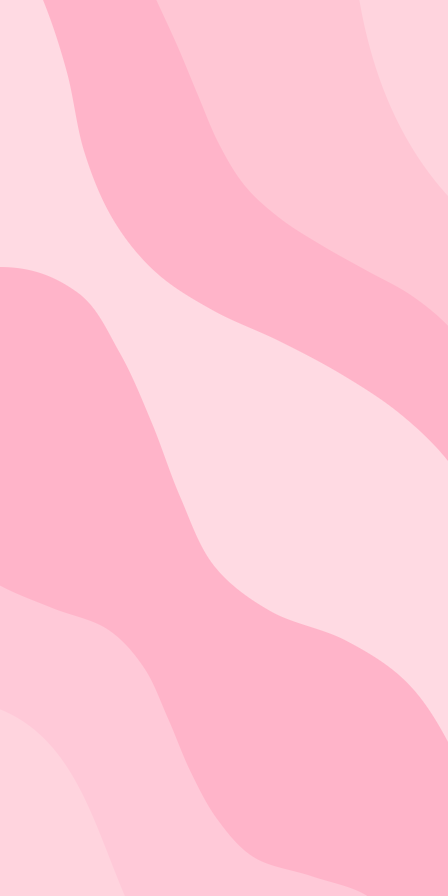
Reproduce this background procedurally as a Shadertoy shader.

```glsl
// Flat pink waves flowing diagonally from the upper left to the lower right.
// Each wave edge is a height curve across a 45 degree frame: smooth splines
// for the long edges, low order polynomials for the two corner shapes.

#define PINK        vec3(1.0, 0.706, 0.788)
#define BLUSH       vec3(1.0, 0.855, 0.890)
#define ROSE_TOP    vec3(1.0, 0.776, 0.831)
#define ROSE_BOTTOM vec3(1.0, 0.788, 0.847)
#define CORNER      vec3(1.0, 0.831, 0.871)
#define EDGE_SOFT   1.0   // edge width in screen pixels

const int KNOTS = 12;     // ten on the curve, one guide beyond each end

// Catmull-Rom curve with evenly spaced knots from start to end
float waveHeight(float along, float start, float end, float knots[KNOTS]) {
    float spans = float(KNOTS - 3);
    float s = clamp((along - start) / (end - start), 0.0, 1.0) * spans;
    int i = int(min(floor(s), spans - 1.0));
    float t = s - float(i);
    float a = knots[i], b = knots[i + 1], c = knots[i + 2], d = knots[i + 3];
    return b + 0.5 * t * (c - a + t * (2.0 * a - 5.0 * b + 4.0 * c - d
             + t * (3.0 * (b - c) + d - a)));
}

// Antialiased coverage of the side where side is positive
float coverage(float side) {
    float slope = length(vec2(dFdx(side), dFdy(side)));
    return clamp(0.5 + side / max(slope * EDGE_SOFT, 1e-6), 0.0, 1.0);
}

void mainImage(out vec4 fragColor, in vec2 fragCoord) {
    // Canvas is 1 wide and 2 tall, measured down from the top
    vec2 uv = fragCoord / iResolution.xy;
    vec2 p = vec2(uv.x, 2.0 * (1.0 - uv.y));

    // Diagonal frame: along the flow, and across it toward the lower left
    float along = p.x + p.y;
    float across = p.y - p.x;

    // Long wave edges
    float upperBand = waveHeight(along, 0.096, 2.029, float[KNOTS](
        -0.17, -0.096, 0.012, 0.150, 0.237, 0.260,
        0.217, 0.138, 0.073, 0.031, 0.029, 0.08));
    float upperRose = waveHeight(along, 0.349, 1.727, float[KNOTS](
        -0.406, -0.349, -0.292, -0.229, -0.168, -0.132,
        -0.138, -0.171, -0.214, -0.258, -0.273, -0.255));
    float lowerBand = waveHeight(along, 0.596, 2.656, float[KNOTS](
        0.938, 0.596, 0.480, 0.520, 0.605, 0.707,
        0.785, 0.760, 0.659, 0.615, 0.656, 0.755));
    float lowerRose = waveHeight(along, 1.307, 2.820, float[KNOTS](
        1.341, 1.307, 1.240, 1.165, 1.169, 1.229,
        1.297, 1.344, 1.346, 1.260, 1.180, 1.185));

    // Corner edges
    float r = 1.4375 - along;
    float upperCorner = -0.5625 - r * (0.048 + 0.518 * r);
    float q = along - 1.5833;
    float lowerCorner = 1.5833 + q * (-0.426 + q * (1.505 - 0.873 * q));

    // Paint from the central blush band outward
    vec3 color = BLUSH;
    color = mix(color, PINK, coverage(upperBand - across));
    color = mix(color, ROSE_TOP, coverage(upperRose - across));
    color = mix(color, CORNER, coverage(upperCorner - across));
    color = mix(color, PINK, coverage(across - lowerBand));
    color = mix(color, ROSE_BOTTOM, coverage(across - lowerRose));
    color = mix(color, CORNER, coverage(across - lowerCorner));

    fragColor = vec4(color, 1.0);
}
```
